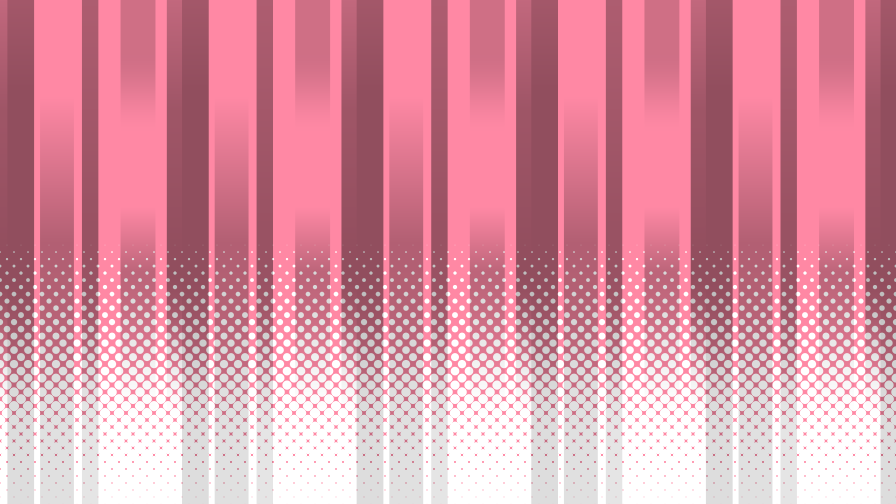
Write a Shadertoy shader that draws this background.

```glsl
const vec3 PINK = vec3(1.0, 0.535, 0.645);
const vec3 DOT_WHITE = vec3(1.0);

// Lengths are fractions of the canvas height
const float PERIOD = 0.3465;
const float PHASE = 0.331;
const float DOT_SPACING = 1.0 / 36.0;
const float DOT_START = 0.475;
const float DOT_GROWTH = 0.7;
const float DOT_LIFT = 0.4;

// Stripe edges are fractions of one period
const vec2 WIDE_LEFT = vec2(0.0, 0.087);
const vec2 WIDE_RIGHT = vec2(0.087, 0.240);
const vec2 RISING = vec2(0.274, 0.468);
const vec2 NARROW = vec2(0.514, 0.608);
const vec2 BROKEN = vec2(0.735, 0.935);

// Coverage of a vertical stripe inside the repeating tile
float stripe(float x, vec2 edges, float pixel) {
    float center = 0.5 * (edges.x + edges.y);
    float offset = abs(fract(x - center + 0.5) - 0.5);
    float halfWidth = 0.5 * (edges.y - edges.x);
    return clamp((halfWidth - offset) / pixel + 0.5, 0.0, 1.0);
}

// Linear fade between two depths
float ramp(float start, float end, float depth) {
    return clamp((depth - start) / (end - start), 0.0, 1.0);
}

// Brightness of the striped overlay; depth runs from top to bottom
float stripeShade(float x, float depth, float pixel) {
    float fade = smoothstep(0.54, 0.84, depth);

    float wideLeft = mix(0.76, 0.62, ramp(0.0, 0.22, depth));
    wideLeft = mix(wideLeft, 0.57, ramp(0.25, 0.52, depth));
    wideLeft = mix(wideLeft, 1.0, fade);

    float wideRight = mix(0.64, 0.57, ramp(0.0, 0.18, depth));
    wideRight = mix(wideRight, 0.78, fade);

    float rising = mix(1.0, 0.70, ramp(0.19, 0.48, depth));
    rising = mix(rising, 0.80, fade);

    float narrow = mix(0.68, 0.60, ramp(0.0, 0.45, depth));
    narrow = mix(narrow, 0.83, fade);

    float broken = mix(0.81, 1.0, smoothstep(0.10, 0.27, depth));
    broken -= 0.26 * ramp(0.41, 0.54, depth);
    broken = mix(broken, 1.0, fade);

    float shade = 1.0;
    shade -= (1.0 - wideLeft) * stripe(x, WIDE_LEFT, pixel);
    shade -= (1.0 - wideRight) * stripe(x, WIDE_RIGHT, pixel);
    shade -= (1.0 - rising) * stripe(x, RISING, pixel);
    shade -= (1.0 - narrow) * stripe(x, NARROW, pixel);
    shade -= (1.0 - broken) * stripe(x, BROKEN, pixel);
    return shade;
}

// Staggered halftone dots that grow until they merge
float halftone(vec2 p, float depth, float pixel) {
    vec2 cell = p / DOT_SPACING;
    vec2 even = fract(cell + 0.5) - 0.5;
    vec2 odd = fract(cell) - 0.5;
    float dist = min(length(even), length(odd)) * DOT_SPACING;
    float growth = ramp(DOT_START, 1.0, depth);
    float radius = 0.5 * DOT_SPACING * pow(growth, DOT_GROWTH);
    float coverage = clamp((radius - dist) / pixel + 0.5, 0.0, 1.0);
    return coverage * smoothstep(0.0, 0.06, growth);
}

void mainImage(out vec4 fragColor, in vec2 fragCoord) {
    vec2 p = fragCoord / iResolution.y;
    float pixel = 1.0 / iResolution.y;
    float depth = 1.0 - p.y;

    // Striped backdrop with paler shading on the dots
    float shade = stripeShade((p.x - PHASE) / PERIOD, depth, pixel / PERIOD);
    vec3 backdrop = PINK * shade;
    vec3 dots = DOT_WHITE * mix(shade, 1.0, DOT_LIFT);

    fragColor = vec4(mix(backdrop, dots, halftone(p, depth, pixel)), 1.0);
}
```
